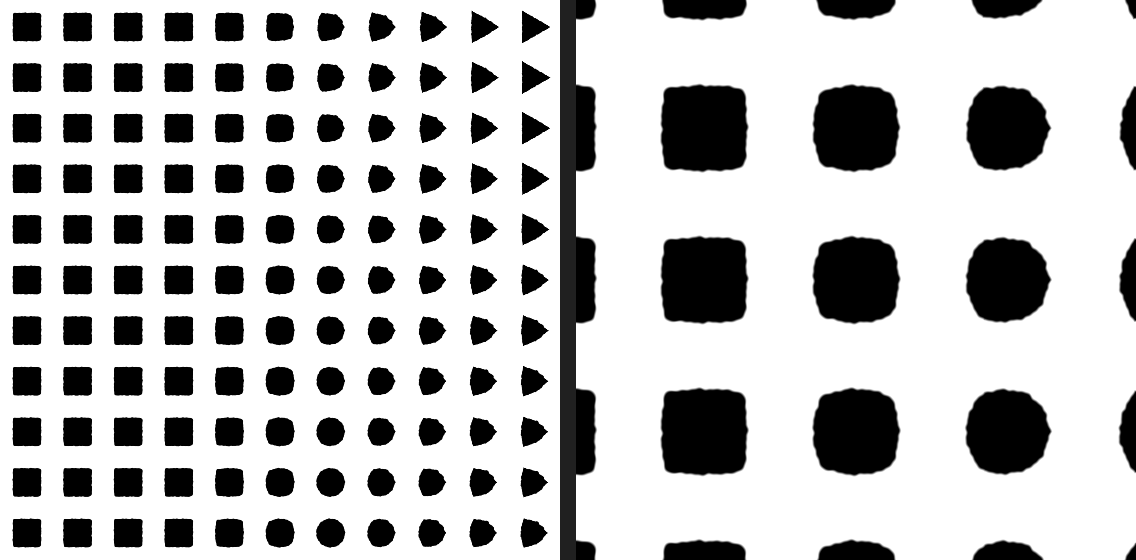
Left, the full canvas; right, a detail of the centre.
Write a three.js fragment shader that draws this pattern.

```glsl
// Eleven by eleven black marks morphing from squares through discs to triangles, with hand-cut edges.
varying vec2 vUv;

const vec3 PAPER = vec3(1.0);
const vec3 INK = vec3(0.0);
const float COUNT = 11.0;          // marks across and down
const float PITCH = 0.09036;       // distance between mark centres
const float HALF_SIZE = 0.0254;    // half width of a square
const float EDGE = 0.002;          // width of the smoothed edge
const float SQUARE_POWER = 12.0;   // higher gives sharper, flatter squares
const float DISC_RADIUS = 1.01;    // shape radii are in half sizes
const float TRIANGLE_INRADIUS = 0.667;
const float TRIANGLE_SHIFT = 0.1;  // leftward shift of a full triangle
const float APEX_TRIM = 0.1;       // blunts the tip of half-formed triangles
const float ROUGHNESS = 0.012;
const float LUMP = 0.06;

// Outline radii along a unit direction.
float squareRadius(vec2 dir) {
  vec2 q = pow(abs(dir), vec2(SQUARE_POWER));
  return pow(q.x + q.y, -1.0 / SQUARE_POWER);
}

float triangleRadius(vec2 dir) {
  return TRIANGLE_INRADIUS / max(-dir.x, 0.5 * dir.x + 0.866 * abs(dir.y));
}

float bump(float angle, float centre, float width) {
  float d = (angle - centre) / width;
  return exp(-d * d);
}

// Fine ripples along the cut; the phase drifts slowly over the grid.
float ripple(float angle, vec2 grid) {
  float drift = dot(grid, vec2(2.0, 1.3));
  return sin(11.0 * angle + drift) + 0.7 * sin(19.0 * angle + 2.1 - drift)
       + 0.5 * sin(31.0 * angle + 4.0 + 2.0 * drift);
}

// Larger nicks and lumps that appear midway through the morph.
float lumps(float angle) {
  return bump(angle, 1.15, 0.16) - 0.5 * bump(angle, 0.8, 0.13)
       + 0.6 * bump(angle, 0.45, 0.15) - 0.7 * bump(angle, 2.85, 0.12)
       + 0.4 * bump(angle, 2.6, 0.15) + 0.4 * bump(angle, -2.1, 0.2);
}

void main() {
  // Nearest mark, and its place in the grid from 0 to 1
  float last = COUNT - 1.0;
  vec2 cell = (vUv - 0.5) / PITCH + 0.5 * last;
  vec2 id = clamp(floor(cell + 0.5), 0.0, last);
  vec2 grid = id / last;

  // Shares of square and triangle; the remainder is disc
  float square = 1.0 - smoothstep(0.28, mix(0.62, 0.75, grid.y), grid.x);
  float triangle = clamp((grid.x - mix(0.6, 0.42, grid.y)) / mix(0.72, 0.52, grid.y), 0.0, 1.0);
  float disc = max(1.0 - square - triangle, 0.0);
  float midway = 4.0 * triangle * (1.0 - triangle);

  // Position relative to the mark centre, in half sizes
  vec2 p = (cell - id) * PITCH / HALF_SIZE;
  p.x += TRIANGLE_SHIFT * triangle;
  float dist = length(p);
  vec2 dir = p / max(dist, 1e-4);
  float angle = atan(p.y, p.x + 1e-5);

  // Blended outline
  float radius = square * squareRadius(dir) + disc * DISC_RADIUS + triangle * triangleRadius(dir);
  radius /= square + disc + triangle;
  radius -= APEX_TRIM * midway * pow(max(dir.x, 0.0), 8.0);
  radius += ROUGHNESS * ripple(angle, grid) + LUMP * midway * lumps(angle);

  float edge = (dist - radius) * HALF_SIZE;
  float ink = 1.0 - smoothstep(-0.5 * EDGE, 0.5 * EDGE, edge);
  gl_FragColor = vec4(mix(PAPER, INK, ink), 1.0);
}
```
